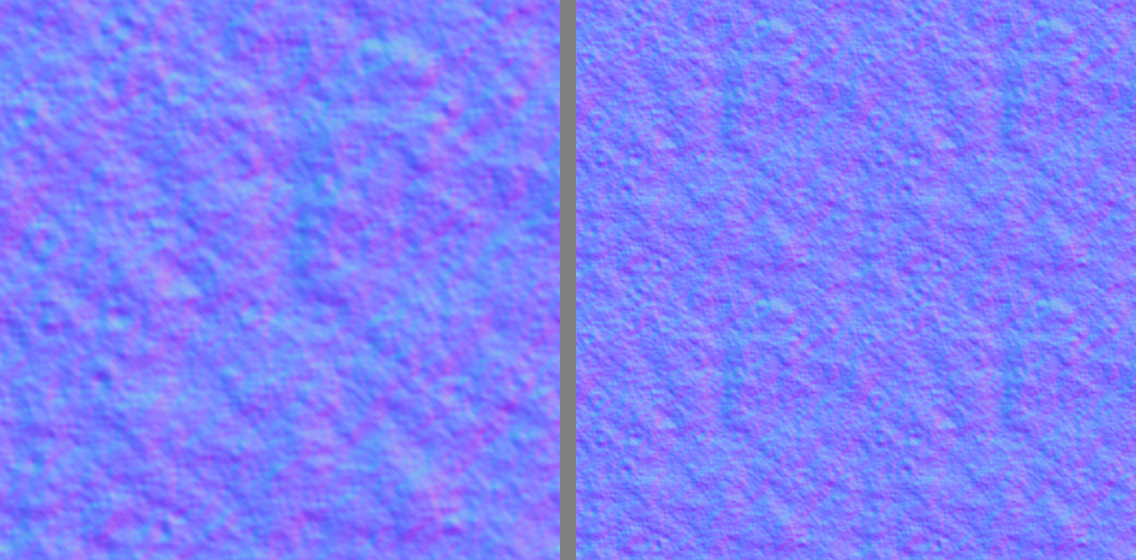
Left: one tile. Right: repeated 2 by 2.
This texture map is drawn by a Shadertoy shader. Its source:

```glsl
const float BASE_PERIOD = 8.0;      // lumps across the canvas
const int OCTAVES = 4;
const float LUMP_HEIGHT = 0.0115;
const float OCTAVE_GAIN = 0.54;
const float RING_CELLS = 8.0;       // ring dimples across the canvas
const float RING_HEIGHT = 0.0024;
const float RING_RADIUS = 0.6;      // in cells
const float RING_RIPPLES = 17.0;    // radians per cell
const float FOLD_PERIOD = 8.0;
const float FOLD_HEIGHT = 0.007;
const float FOLD_SOFTNESS = 0.05;
const float SLOPE_STEP = 0.002;
const vec2 SLOPE_SCALE = vec2(1.0, 1.1);
const mat2 DIAGONAL = mat2(1.0, 1.0, -1.0, 1.0);

float hash(vec2 p) {
    return fract(sin(dot(p, vec2(127.1, 311.7))) * 43758.5453);
}

// Value noise that wraps after a whole number of cells
float noise(vec2 p, float period, float seed) {
    vec2 cell = floor(p);
    vec2 f = p - cell;
    vec2 u = f * f * f * (f * (f * 6.0 - 15.0) + 10.0);
    vec2 lo = mod(cell, period);
    vec2 hi = mod(cell + 1.0, period);
    float bottom = mix(hash(lo + seed), hash(vec2(hi.x, lo.y) + seed), u.x);
    float top = mix(hash(vec2(lo.x, hi.y) + seed), hash(hi + seed), u.x);
    return mix(bottom, top, u.y);
}

// Lumps: each octave pairs a straight and a diagonal lattice
float lumps(vec2 uv) {
    float sum = 0.0;
    float height = LUMP_HEIGHT;
    float period = BASE_PERIOD;
    for (int i = 0; i < OCTAVES; i++) {
        vec2 p = uv * period;
        float seed = float(i) * 17.3;
        sum += height * noise(p, period, seed);
        sum += 0.7 * height * noise(DIAGONAL * p + 0.37, period, seed + 7.9);
        period *= 2.0;
        height *= OCTAVE_GAIN;
    }
    return sum;
}

// Scattered dimples with concentric ripples
float rings(vec2 uv) {
    vec2 p = uv * RING_CELLS;
    vec2 cell = floor(p);
    float sum = 0.0;
    for (int y = -1; y <= 1; y++) {
        for (int x = -1; x <= 1; x++) {
            vec2 id = cell + vec2(x, y);
            vec2 key = mod(id, RING_CELLS);
            vec2 jitter = vec2(hash(key + 3.1), hash(key + 8.7));
            float d = length(p - id - 0.25 - 0.5 * jitter);
            float fade = 1.0 - smoothstep(0.0, RING_RADIUS, d);
            float strength = 2.0 * hash(key + 21.4) - 1.0;
            sum += strength * fade * cos(d * RING_RIPPLES);
        }
    }
    return sum * RING_HEIGHT;
}

// Thin creases where the noise crosses its middle value
float folds(vec2 uv) {
    vec2 p = DIAGONAL * uv * FOLD_PERIOD;
    float n = noise(p, FOLD_PERIOD, 41.7) - 0.5;
    return FOLD_HEIGHT * sqrt(n * n + FOLD_SOFTNESS * FOLD_SOFTNESS);
}

float surface(vec2 uv) {
    return lumps(uv) + rings(uv) + folds(uv);
}

void mainImage(out vec4 fragColor, in vec2 fragCoord) {
    vec2 uv = fragCoord / iResolution.xy;
    vec2 e = vec2(SLOPE_STEP, 0.0);

    // Slope by central differences
    vec2 slope = vec2(surface(uv + e.xy) - surface(uv - e.xy),
                      surface(uv + e.yx) - surface(uv - e.yx)) / (2.0 * SLOPE_STEP);

    // Pack the unit normal into colour
    vec3 normal = normalize(vec3(-slope * SLOPE_SCALE, 1.0));
    fragColor = vec4(normal * 0.5 + 0.5, 1.0);
}
```
